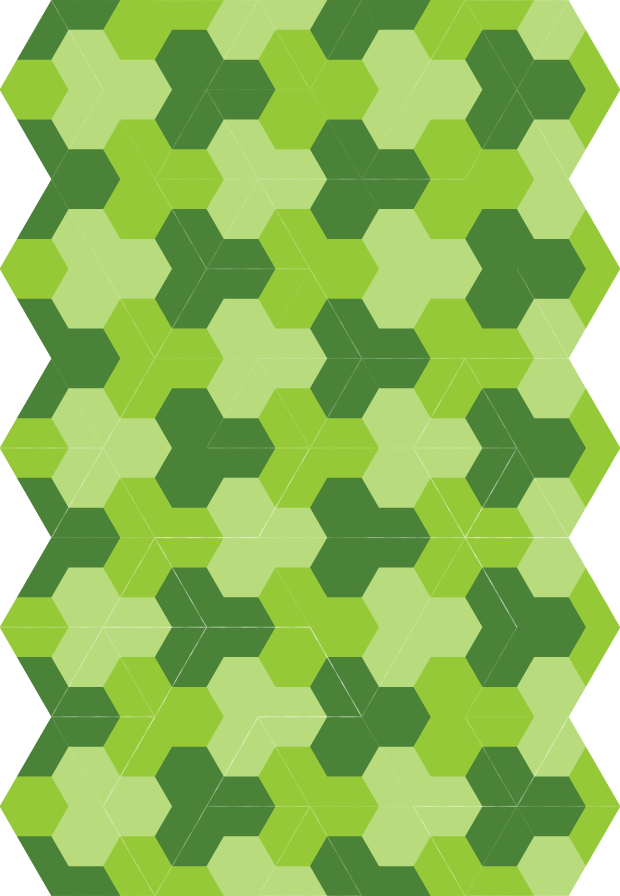
Write a Shadertoy shader that draws this pattern.

```glsl
// Three-hexagon clusters in three greens, inside a sheet with zigzag sides.
// Each pixel finds its nearest hexagon; column and row give its colour.
// Fine, worn seams of a triangular grid are laid over the top.

const vec3 LIGHT = vec3(0.72, 0.86, 0.49);
const vec3 LIME  = vec3(0.59, 0.79, 0.22);
const vec3 DARK  = vec3(0.29, 0.51, 0.22);
const vec3 PAPER = vec3(1.0);

// Lengths are in hexagon heights
const float ROWS = 15.0;
const float COLUMNS = 12.0;
const float COLUMN_STEP = 0.8660254;
const float FIRST_COLUMN = 0.5773503;  // x of the first column of centres
const float CLUSTER_ROWS = 3.0;        // vertical repeat
const float SEAM_WIDTH = 0.016;
const float SEAM_STRENGTH = 0.85;
const float WEAR_CENTRE = 0.32;        // height where seams show most
const float WEAR_SPREAD = 0.24;
const int SAMPLES = 4;                 // per axis, for smooth edges

float hash(vec3 v) {
    return fract(sin(dot(v, vec3(12.99, 78.23, 37.72))) * 4375.85);
}

// Nearest hexagon as (column, centre y); odd columns sit half a row lower
vec2 nearestHexagon(vec2 p) {
    float x = (p.x - FIRST_COLUMN) / COLUMN_STEP;
    vec2 even = vec2(2.0 * round(x * 0.5), floor(p.y) + 0.5);
    vec2 odd = vec2(2.0 * floor(x * 0.5) + 1.0, round(p.y));
    vec2 toEven = vec2((x - even.x) * COLUMN_STEP, p.y - even.y);
    vec2 toOdd = vec2((x - odd.x) * COLUMN_STEP, p.y - odd.y);
    return dot(toEven, toEven) < dot(toOdd, toOdd) ? even : odd;
}

// Each column alternates one hexagon of its own colour with two of the next
vec3 clusterColour(vec2 hexagon) {
    float parity = mod(hexagon.x, 2.0);
    float row = mod(hexagon.y - 1.5 * (1.0 - parity) + 0.25, CLUSTER_ROWS);
    float shade = mod(hexagon.x + (row < 0.5 ? 0.0 : 1.0), 3.0);
    return shade < 0.5 ? LIME : shade < 1.5 ? DARK : LIGHT;
}

bool insideSheet(vec2 p) {
    float notch = COLUMN_STEP * abs(mod(p.y, CLUSTER_ROWS) - 1.5) / 1.5;
    return p.x > notch && p.x < COLUMNS * COLUMN_STEP - notch;
}

vec3 sheetColour(vec2 p) {
    return insideSheet(p) ? clusterColour(nearestHexagon(p)) : PAPER;
}

// Opacity of the seams; every edge of the grid gets its own strength
float seams(vec2 p, float pixel) {
    float amount = 0.0;
    vec2 q = p - vec2(0.0, 1.5);
    for (int k = 0; k < 3; k++) {
        float angle = radians(60.0 * float(k));
        vec2 along = vec2(cos(angle), sin(angle));
        float across = dot(q, vec2(-along.y, along.x)) / 1.5;
        float line = round(across);
        float t = dot(q, along) / (2.0 * COLUMN_STEP) - 0.5 * line;
        float h = hash(vec3(line, floor(t), float(k)));
        float d = abs(across - line) * 1.5;
        float cover = clamp(0.5 + (0.5 * max(SEAM_WIDTH, pixel) - d) / pixel, 0.0, 1.0);
        cover *= min(SEAM_WIDTH / pixel, 1.0);
        // Layered sines break the line into fainter stretches
        float breaks = 0.7 + 0.2 * sin(t * 23.0 + h * 40.0) + 0.1 * sin(t * 61.0);
        amount = max(amount, cover * breaks * smoothstep(0.25, 1.0, h));
    }
    float height = (p.y / ROWS - WEAR_CENTRE) / WEAR_SPREAD;
    return amount * SEAM_STRENGTH * mix(0.4, 1.0, exp(-height * height));
}

void mainImage(out vec4 fragColor, in vec2 fragCoord) {
    float pixel = ROWS / iResolution.y;
    vec2 centre = 0.5 * vec2(COLUMNS * COLUMN_STEP, ROWS);
    vec2 p = (fragCoord - 0.5 * iResolution.xy) * pixel + centre;

    // Average a small grid of samples
    vec3 colour = vec3(0.0);
    for (int i = 0; i < SAMPLES * SAMPLES; i++) {
        vec2 cell = vec2(float(i % SAMPLES), float(i / SAMPLES));
        vec2 offset = (cell + 0.5) / float(SAMPLES) - 0.5;
        colour += sheetColour(p + offset * pixel);
    }
    colour /= float(SAMPLES * SAMPLES);

    fragColor = vec4(mix(colour, PAPER, seams(p, pixel)), 1.0);
}
```
